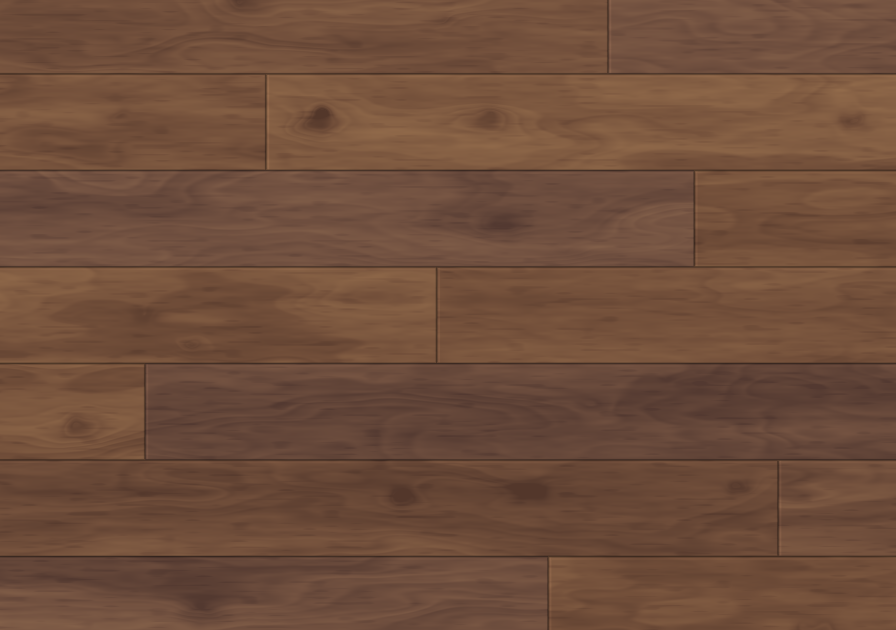
A Shadertoy shader for this texture:

```glsl
const float ROW_HEIGHT = 0.1532;
const float FIRST_SEAM = 0.1167;
const float PLANK_LENGTH = 1.4222;
const float SEAM_HALF_WIDTH = 0.0012;
const float SEAM_DEPTH = 0.42;
const float RING_COUNT = 9.0;
const float RING_CONTRAST = 0.15;
const float BAND_CONTRAST = 0.42;
const float STREAK_CONTRAST = 0.42;
const float FIBRE_CONTRAST = 0.24;
const float PORE_DEPTH = 0.13;
const float KNOT_DEPTH = 0.38;
const int KNOTS_PER_PLANK = 4;
const int ROWS = 7;

const vec3 DARK_WALNUT = vec3(0.325, 0.215, 0.165);
const vec3 MID_WALNUT = vec3(0.450, 0.311, 0.227);
const vec3 PALE_WALNUT = vec3(0.570, 0.417, 0.292);
const vec3 COOL_TINT = vec3(0.0, 0.010, 0.028);

// Per row, bottom to top: joint position, then tone right and left of it
const float JOINTS[ROWS] = float[ROWS](0.870, 1.235, 0.230, 0.693, 1.102, 0.422, 0.965);
const vec2 TONES[ROWS] = vec2[ROWS](
    vec2(0.56, 0.37), vec2(0.46, 0.50), vec2(0.35, 0.58), vec2(0.62, 0.62),
    vec2(0.62, 0.31), vec2(0.66, 0.54), vec2(0.37, 0.48));

float hash(vec2 p) {
    return fract(sin(dot(p, vec2(127.1, 311.7))) * 43758.5453);
}

float noise(vec2 p) {
    vec2 cell = floor(p), f = fract(p);
    f = f * f * (3.0 - 2.0 * f);
    return mix(mix(hash(cell), hash(cell + vec2(1, 0)), f.x),
               mix(hash(cell + vec2(0, 1)), hash(cell + vec2(1, 1)), f.x), f.y);
}

float fbm(vec2 p) {
    float sum = 0.0, amplitude = 0.57;
    for (int i = 0; i < 3; i++) {
        sum += amplitude * noise(p);
        p = mat2(0.96, 0.28, -0.28, 0.96) * p * 2.03 + 7.3;
        amplitude *= 0.5;
    }
    return sum;
}

// x: bending of the rings around knots, y: darkness of the knots
vec2 knots(vec2 p, float seed) {
    vec2 total = vec2(0.0);
    for (int i = 0; i < KNOTS_PER_PLANK; i++) {
        vec2 id = vec2(seed, float(i) * 3.7 + 1.0);
        vec2 center = vec2(hash(id) * PLANK_LENGTH, (0.15 + 0.7 * hash(id + 5.1)) * ROW_HEIGHT);
        float size = mix(0.007, 0.021, hash(id + 9.4));
        float strength = smoothstep(0.15, 0.75, hash(id + 2.6));
        vec2 offset = (p - center) * vec2(0.55, 1.0);
        offset += 0.010 * (vec2(noise(p * 45.0 + seed), noise(p * 45.0 + seed + 31.0)) - 0.5);
        float d = length(offset) / size;
        total += strength * vec2(3.2 * exp(-0.7 * d), exp(-0.9 * d * d));
    }
    return total;
}

// Lightness of the wood, p measured from the lower left corner of a plank
float woodTone(vec2 p, float seed, float tone) {
    vec2 shift = vec2(seed * 3.17, seed * 1.73);
    vec2 knot = knots(p, seed);

    // Growth rings as contours of a stretched field
    float slope = mix(8.0, 34.0, hash(vec2(seed, 4.2)));
    float field = RING_COUNT * fbm(p * vec2(2.7, 12.0) + shift) + slope * p.y + knot.x;
    field += 0.45 * noise(p * vec2(14.0, 55.0) + shift);
    float phase = 6.28318 * field;
    float ring = sin(phase + 0.7 * sin(phase));
    float ringFade = 0.25 + noise(p * vec2(3.0, 20.0) + shift + 17.0);
    float band = noise(vec2(field * 0.65, seed)) - 0.5;
    float streak = fbm(p * vec2(1.5, 19.0) + shift + 41.0) - 0.5;

    // Fine lengthwise fibres and short dark pores
    float fibre = 0.6 * noise(p * vec2(9.0, 120.0) + shift)
                + 0.4 * noise(p * vec2(38.0, 240.0) + shift) - 0.5;
    float pore = smoothstep(0.68, 0.95, noise(p * vec2(27.0, 210.0) + shift + 63.0));

    return tone + BAND_CONTRAST * band + RING_CONTRAST * 0.5 * ring * ringFade
         + STREAK_CONTRAST * streak + FIBRE_CONTRAST * fibre
         - PORE_DEPTH * pore - KNOT_DEPTH * knot.y;
}

float line(float d, float halfWidth, float pixel) {
    return 1.0 - smoothstep(halfWidth - pixel, halfWidth + pixel, abs(d));
}

void mainImage(out vec4 fragColor, in vec2 fragCoord) {
    float pixel = 1.0 / iResolution.y;
    vec2 uv = fragCoord * pixel;

    // Find the plank
    float level = (uv.y - FIRST_SEAM) / ROW_HEIGHT + 1.0;
    int row = clamp(int(floor(level)), 0, ROWS - 1);
    float along = (uv.x - JOINTS[row]) / PLANK_LENGTH;
    float side = floor(along);
    vec2 p = vec2(fract(along) * PLANK_LENGTH, fract(level) * ROW_HEIGHT);
    float seed = float(row) * 2.0 + side + 3.0;
    float tone = mod(side, 2.0) < 0.5 ? TONES[row].x : TONES[row].y;

    // Colour the wood, cooler on dark planks
    float t = clamp(woodTone(p, seed, tone), 0.0, 1.0);
    vec3 color = t < 0.5 ? mix(DARK_WALNUT, MID_WALNUT, t * 2.0)
                         : mix(MID_WALNUT, PALE_WALNUT, t * 2.0 - 1.0);
    color += COOL_TINT * smoothstep(0.58, 0.30, tone);

    // Grooves with a thin lit bevel
    vec2 edge = min(p, vec2(PLANK_LENGTH, ROW_HEIGHT) - p);
    float groove = line(min(edge.x, edge.y), SEAM_HALF_WIDTH, pixel);
    float bevel = max(line(p.x - 0.004, 0.001, pixel), 0.5 * line(ROW_HEIGHT - p.y - 0.004, 0.001, pixel));
    color *= 1.0 + 0.13 * bevel * (1.0 - groove);
    color *= 1.0 - SEAM_DEPTH * groove;
    fragColor = vec4(color, 1.0);
}
```
